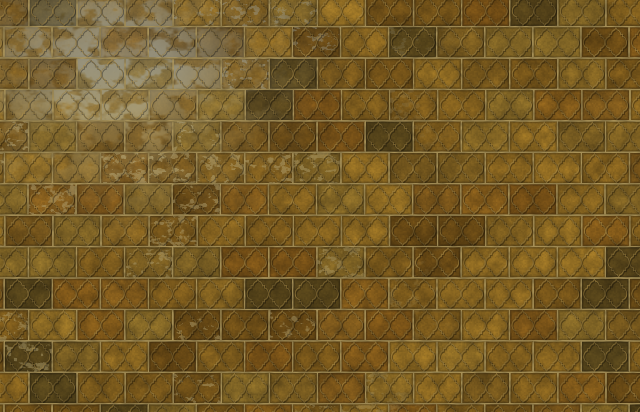
A WebGL 1 fragment shader for this texture:

```glsl
precision highp float;
// Glazed ochre wall tiles in running bond, each embossed with two lantern shapes.
// Lanterns are distance functions; hashes vary the glaze from tile to tile, and
// noise shapes the mottling and the window light reflected at upper left.

uniform vec2 u_resolution;

const vec2 TILES = vec2(13.31, 13.11);    // repeats across and up
const vec2 ORIGIN = vec2(0.09, 0.264);    // phase of the joints
const vec2 HALF_TILE = vec2(0.7625, 0.5); // in units of one course height
const vec2 LANTERN = vec2(0.355, 0.425);  // half size of a lantern

const vec3 UMBER = vec3(0.38, 0.265, 0.075);
const vec3 HONEY = vec3(0.54, 0.405, 0.13);
const vec3 OLIVE = vec3(0.47, 0.38, 0.15);
const vec3 RUST = vec3(0.46, 0.30, 0.08);
const vec3 GROUT = vec3(0.62, 0.54, 0.33);
const vec3 RIDGE = vec3(0.62, 0.51, 0.26);
const vec3 WARM_LIGHT = vec3(0.70, 0.64, 0.45);
const vec3 COOL_LIGHT = vec3(0.60, 0.59, 0.52);

float hash(vec2 p) {
  vec3 q = fract(vec3(p.xyx) * 0.1031);
  q += dot(q, q.yzx + 33.33);
  return fract((q.x + q.y) * q.z);
}

float noise(vec2 p) {
  vec2 i = floor(p);
  vec2 f = fract(p);
  f = f * f * (3.0 - 2.0 * f);
  return mix(mix(hash(i), hash(i + vec2(1.0, 0.0)), f.x),
             mix(hash(i + vec2(0.0, 1.0)), hash(i + 1.0), f.x), f.y);
}

float fbm(vec2 p) {
  float sum = 0.0;
  float gain = 0.5;
  for (int i = 0; i < 3; i++) {
    sum += gain * noise(p);
    p = p * 2.1 + 17.3;
    gain *= 0.5;
  }
  return sum / 0.875;
}

// Barbed quatrefoil with pointed tips above and below, mirrored in the tile
float lanternPair(vec2 q) {
  vec2 a = abs(vec2(abs(q.x) - 0.345, q.y) / LANTERN);
  float lobes = min(length(a - vec2(0.5, 0.0)), length(a - vec2(0.0, 0.5))) - 0.45;
  float barbs = max(a.x, a.y) - 0.6;
  float tips = (a.x * 1.25 + a.y - 1.08) * 0.62;
  return min(min(lobes, barbs), tips) * 0.38;
}

float stroke(float d, float halfWidth, float px) {
  return 1.0 - smoothstep(halfWidth - 0.5 * px, halfWidth + 0.5 * px, abs(d));
}

// Base glaze of one tile
vec3 glaze(vec2 id) {
  vec3 c = mix(UMBER, HONEY, hash(id + 3.7));
  c = mix(c, OLIVE, 0.65 * smoothstep(0.55, 0.9, hash(id + 19.1)));
  c = mix(c, RUST, 0.6 * step(0.8, hash(id + 41.3)));
  float dark = step(0.91, hash(id + 67.9));
  return mix(c, OLIVE * 0.62, dark * 0.85);
}

// Strength of the broad reflection around the window light
float windowLight(vec2 uv) {
  vec2 v = (uv - vec2(0.18, 0.82)) / vec2(0.19, 0.23);
  return exp(-dot(v, v));
}

void main() {
  vec2 uv = gl_FragCoord.xy / u_resolution;
  float px = max(TILES.y / u_resolution.y, TILES.x * 1.525 / u_resolution.x);

  // Running bond with slightly uneven courses
  vec2 g = uv * TILES - ORIGIN;
  float course = floor(g.y);
  g.x -= 0.5 * mod(course + 1.0, 2.0) + 0.03 * (hash(vec2(course + 50.0, 8.0)) - 0.5);
  vec2 id = floor(g) + 20.0;
  vec2 q = (fract(g) - 0.5) * HALF_TILE * 2.0;
  vec2 seed = q + id * 7.31;

  // Mottled glaze, thinner in the middle and pooled at the edges
  float edge = min(HALF_TILE.x - abs(q.x), HALF_TILE.y - abs(q.y));
  float d = lanternPair(q);
  float cloud = fbm(seed * 3.0);
  vec3 color = glaze(id) * (0.82 + 0.4 * cloud);
  color *= 0.94 + 0.12 * noise(seed * 22.0);
  color *= mix(0.74, 1.0, smoothstep(0.02, 0.11, edge));
  color *= 1.0 + 0.05 * (1.0 - smoothstep(-0.04, 0.02, d));
  color *= 1.0 - 0.17 * exp(-abs(d) / 0.045);

  // Reflected light, broken up by the uneven surface
  float near = windowLight((id - 20.0 + 0.5) / TILES);
  float broad = windowLight(uv) * mix(0.35, 1.15, hash(id + 83.0));
  float patches = smoothstep(0.32, 0.58, fbm(seed * vec2(2.2, 3.2) + 5.0));
  float glossy = step(0.72, hash(id + 97.0)) * (1.0 - smoothstep(0.45, 0.75, uv.x));
  float glints = glossy * smoothstep(0.58, 0.72, fbm(seed * vec2(5.0, 7.0)));
  float shine = broad * (0.3 + 0.7 * patches) + 0.45 * glints + 0.08 * near;
  vec3 light = mix(WARM_LIGHT, COOL_LIGHT, smoothstep(0.62, 0.88, uv.y));
  color = mix(color, light, clamp(shine, 0.0, 0.9));

  // Embossed ridge with its shadow to the lower right
  float shadow = stroke(lanternPair(q + vec2(-0.032, 0.038)), 0.018, px);
  float ridge = stroke(d, 0.017, px);
  color *= 1.0 - 0.3 * shadow;
  color = mix(color, RIDGE * (0.8 + 0.35 * cloud), ridge * (0.3 + 0.4 * cloud));

  // Pale joints
  float joint = stroke(edge, 0.024 + 0.008 * (noise(g * 5.0 + 60.0) - 0.5), px);
  color = mix(color, GROUT * (0.86 + 0.25 * noise(g * 9.0 + 30.0)), joint * 0.92);

  gl_FragColor = vec4(color, 1.0);
}
```
